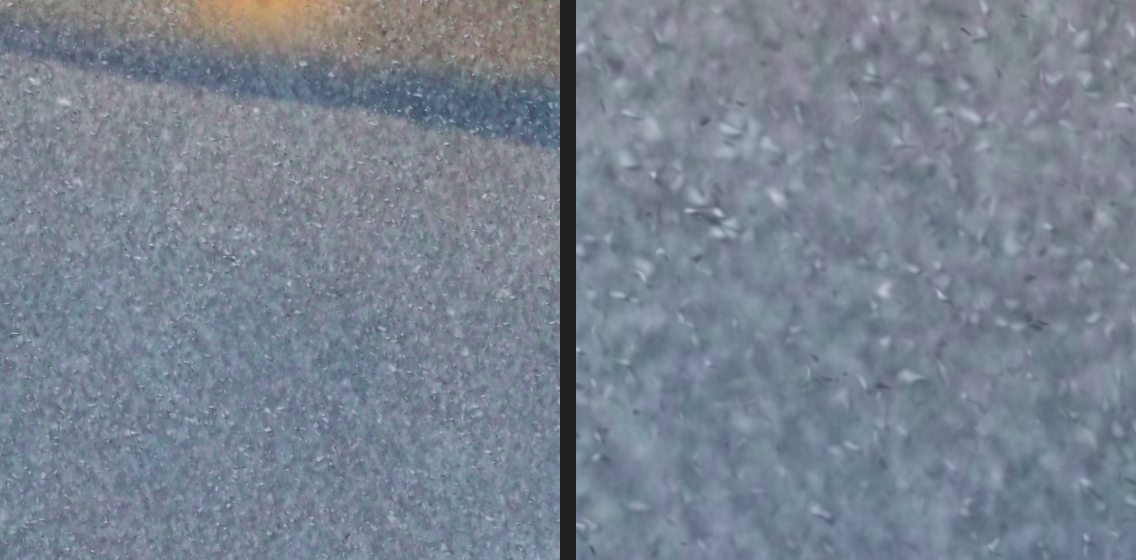
Left: the whole. Right: its middle third, enlarged.
This texture is drawn by a three.js fragment shader. Its source:

```glsl
// Weathered blue-grey asphalt crossed by a sloping shadow, with a warm glow at the top.
// Soft colour zones are laid first, then mottled with layered value noise and
// sprinkled with warped light and dark grains from cellular noise.

varying vec2 vUv;

const vec3 COOL_STONE = vec3(0.462, 0.515, 0.588);
const vec3 PALE_STONE = vec3(0.525, 0.540, 0.570);
const vec3 SHADOW     = vec3(0.375, 0.415, 0.495);
const vec3 WARM_STONE = vec3(0.530, 0.515, 0.500);
const vec3 GLOW       = vec3(0.850, 0.630, 0.410);
const vec3 LIGHT_GRAIN = vec3(0.78, 0.83, 0.88);
const vec3 DARK_GRAIN  = vec3(0.20, 0.23, 0.29);

vec2 hash2(vec2 p) {
  vec3 q = fract(p.xyx * vec3(0.1031, 0.1030, 0.0973));
  q += dot(q, q.yzx + 33.33);
  return fract((q.xx + q.yz) * q.zy);
}

// Value noise from -1 to 1.
float noise(vec2 p) {
  vec2 cell = floor(p);
  vec2 f = fract(p);
  f = f * f * (3.0 - 2.0 * f);
  float low = mix(hash2(cell).x, hash2(cell + vec2(1.0, 0.0)).x, f.x);
  float high = mix(hash2(cell + vec2(0.0, 1.0)).x, hash2(cell + 1.0).x, f.x);
  return 2.0 * mix(low, high, f.y) - 1.0;
}

float layeredNoise(vec2 p) {
  float sum = 0.0;
  float weight = 0.5;
  for (int i = 0; i < 3; i++) {
    sum += weight * noise(p);
    p = mat2(1.6, 1.2, -1.2, 1.6) * p + 17.3;
    weight *= 0.5;
  }
  return sum;
}

// Soft elongated grains, one at most per cell; density is the share of filled cells.
float grains(vec2 uv, float scale, float density, float seed) {
  vec2 p = uv * scale + seed;
  vec2 home = floor(p);
  float cover = 0.0;
  for (int y = -1; y <= 1; y++) {
    for (int x = -1; x <= 1; x++) {
      vec2 cell = home + vec2(float(x), float(y));
      vec2 place = hash2(cell);
      vec2 kind = hash2(cell + 71.7);
      vec2 shape = hash2(cell + 143.1);
      float angle = 2.1 + 1.8 * (shape.x - 0.5);
      vec2 axis = vec2(cos(angle), sin(angle));
      vec2 d = p - cell - place;
      d = vec2(dot(d, axis), dot(d, vec2(-axis.y, axis.x)));
      d.y *= mix(1.0, 1.8, shape.y);
      float radius = mix(0.40, 0.90, kind.y * kind.y);
      float body = 1.0 - smoothstep(0.0, 1.0, length(d) / radius);
      float strength = mix(0.25, 1.0, shape.x * shape.y);
      cover = max(cover, body * strength * step(kind.x, density));
    }
  }
  return cover;
}

// Broad zones: road, shadow strip, warm ground and its glow.
vec3 ground(vec2 uv) {
  float wobble = 0.006 * noise(uv * 14.0) + 0.004 * noise(uv * 60.0);
  float lowerEdge = 0.915 - 0.19 * uv.x - 0.010 * sin(6.283 * uv.x) + wobble;
  float upperEdge = 0.965 - 0.115 * uv.x - 0.012 * sin(3.1416 * uv.x) + wobble;

  float nearShadow = smoothstep(0.50, 0.0, lowerEdge - uv.y);
  vec3 road = mix(COOL_STONE, PALE_STONE, nearShadow);
  vec3 shade = mix(SHADOW, SHADOW * vec3(0.86, 0.97, 0.98), uv.x);
  vec3 color = mix(road, shade, smoothstep(-0.014, 0.016, uv.y - lowerEdge));

  vec3 warm = WARM_STONE + vec3(0.015, -0.010, -0.025) * smoothstep(0.4, 0.8, uv.x);
  color = mix(color, warm, smoothstep(-0.045, 0.050, uv.y - upperEdge));
  vec2 toGlow = (uv - vec2(0.47, 1.02)) / vec2(0.14, 0.075);
  return mix(color, GLOW, 0.95 * exp(-dot(toGlow, toGlow)));
}

void main() {
  vec2 uv = vUv;
  vec3 color = ground(uv);
  vec2 fromGlow = uv - vec2(0.47, 1.0);
  float glowFade = 1.0 - 0.75 * exp(-dot(fromGlow, fromGlow) * 90.0);

  // Cloudy brightness, faint tint blotches and fine mottling.
  float cloud = layeredNoise(uv * 5.0 + 3.0);
  float tint = layeredNoise(uv * 11.0 + 41.0);
  float fineTint = noise(uv * 75.0 + 19.0);
  float mottle = layeredNoise(mat2(0.9, -0.5, 0.4, 0.8) * uv * vec2(105.0, 90.0) + 7.0);
  color += 0.035 * cloud + 0.125 * mottle * glowFade;
  color += vec3(0.022, -0.006, -0.010) * tint;
  color += vec3(0.016, -0.014, 0.010) * fineTint;

  // Warped grains gather in patches; each light grain casts a dark side.
  vec2 warp = vec2(noise(uv * 130.0 + 5.0), noise(uv * 130.0 + 97.0));
  vec2 bent = uv + 0.0032 * warp;
  float patches = clamp(0.75 + 0.8 * layeredNoise(uv * 16.0 + 60.0), 0.25, 1.0) * glowFade;
  float light = grains(bent, 85.0, 0.45, 233.0);
  float castDark = grains(bent + vec2(-0.0045, 0.0040), 85.0, 0.45, 233.0);
  float dark = max(grains(bent, 95.0, 0.24, 11.0), 0.7 * castDark);
  float sparkle = grains(bent, 48.0, 0.05, 419.0);
  color = mix(color, DARK_GRAIN, 0.70 * dark * patches);
  color = mix(color, LIGHT_GRAIN + 0.05 * fineTint, 0.95 * light * patches);
  color = mix(color, vec3(0.88, 0.90, 0.93), 0.80 * sparkle * glowFade);

  // A few worn dark stains.
  float stain = grains(uv, 18.0, 0.03, 520.0);
  color *= 1.0 - 0.35 * stain * (0.7 + 0.3 * mottle);

  gl_FragColor = vec4(clamp(color, 0.0, 1.0), 1.0);
}
```
